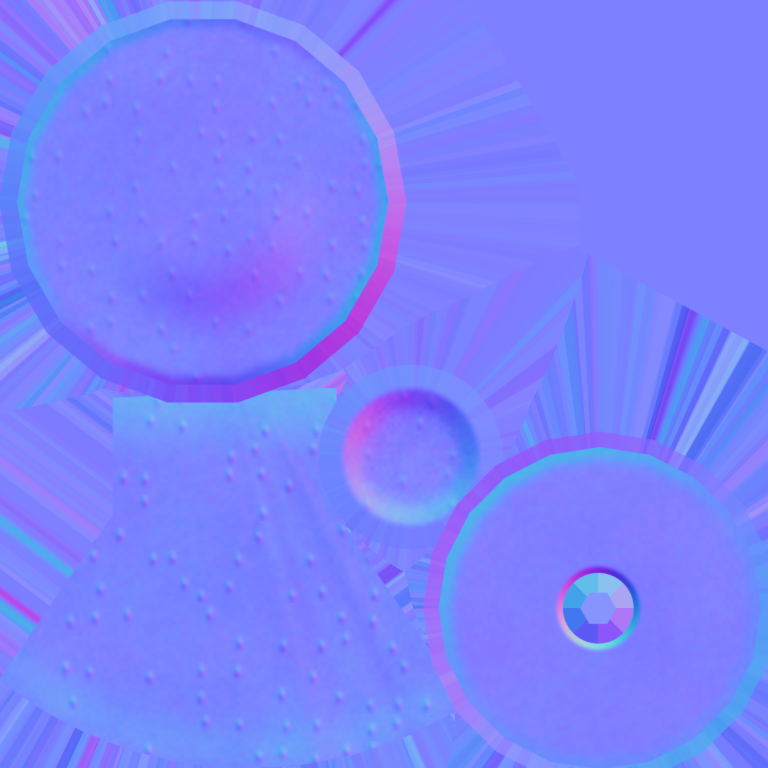
Write a three.js fragment shader that draws this texture map.

```glsl
// Tangent-space normal map of a prop: three bevelled discs, a faceted gem and a
// skirt-shaped panel, over padding streaks that run outward from each piece.
// Every part yields an xy surface tilt; the final tilt is encoded as a normal.
varying vec2 vUv;

float hash(vec2 p) {
  p = fract(p * vec2(123.34, 345.45));
  p += dot(p, p + 34.3);
  return fract(p.x * p.y);
}

vec2 hash2(vec2 p) { return vec2(hash(p), hash(p + 17.7)); }

// Smooth two-channel noise, centred on zero
vec2 noise2(vec2 p) {
  vec2 i = floor(p), f = fract(p);
  f = f * f * (3.0 - 2.0 * f);
  vec2 low = mix(hash2(i), hash2(i + vec2(1, 0)), f.x);
  vec2 high = mix(hash2(i + vec2(0, 1)), hash2(i + vec2(1, 1)), f.x);
  return mix(low, high, f.y) - 0.5;
}

float fill(float d) { return 1.0 - smoothstep(-0.0013, 0.0013, d); }
float band(float x, float centre, float width) {
  float k = (x - centre) / width;
  return exp(-k * k);
}
float angleOf(vec2 q) { return atan(q.y, q.x); }

// Radius measured to the sides of a regular polygon
float facetRadius(vec2 q, float sides) {
  float wedge = 6.28318 / sides;
  return length(q) * cos(mod(angleOf(q), wedge) - wedge * 0.5) / cos(wedge * 0.25);
}

// Random tilt held constant along each streak, mostly faint
vec2 streakCell(float i, float seed) {
  vec2 h = hash2(vec2(i, seed));
  return (h - 0.5) * (0.15 + pow(hash(vec2(i + 5.3, seed)), 4.0));
}
vec2 streaks(float s, float seed) {
  float i = floor(s), j = floor(s * 2.7);
  vec2 wide = mix(streakCell(i, seed), streakCell(i + 1.0, seed), smoothstep(0.8, 1.0, fract(s)));
  vec2 thin = mix(streakCell(j, seed + 3.0), streakCell(j + 1.0, seed + 3.0), smoothstep(0.7, 1.0, fract(s * 2.7)));
  return wide + 0.7 * thin;
}

// Scattered raised drops
vec2 droplets(vec2 p) {
  vec2 g = p * 28.0, cell = floor(g);
  vec2 q = fract(g) - 0.5 - 0.5 * (hash2(cell) - 0.5);
  q.y *= 0.7;
  return q * exp(-dot(q, q) * 60.0) * step(0.55, hash(cell + 7.0)) * 3.5;
}

void main() {
  vec2 p = vUv;
  vec2 bigQ = p - vec2(0.264, 0.737), smallQ = p - vec2(0.535, 0.405);
  vec2 rightQ = p - vec2(0.781, 0.208), gemQ = p - vec2(0.779, 0.208);
  vec2 skirtQ = p - vec2(0.326, 0.52);
  vec2 bigDir = normalize(bigQ), smallDir = normalize(smallQ);
  vec2 rightDir = normalize(rightQ), gemDir = normalize(gemQ + 0.00001);
  float bigR = facetRadius(bigQ, 18.0), smallR = length(smallQ);
  float rightR = facetRadius(rightQ, 20.0), gemR = length(gemQ);
  vec2 surface = (noise2(p * 190.0) + noise2(p * 95.0)) * 0.05 + noise2(p * 13.0) * 0.09;

  // Skirt outline: flared sides, slanted top, round hem
  float flare = max(0.33 - p.y, 0.0) * 0.69;
  float sides = max(0.147 - flare - p.x, p.x - 0.438 - flare) * 0.82;
  float hem = length(skirtQ) - 0.52;
  float skirtD = max(max(sides, hem), p.y - 0.482 - 0.045 * (p.x - 0.147));

  // Padding: each point takes the streaks of its nearest piece
  float bigD = bigR - 0.262, smallD = smallR - 0.12, rightD = rightR - 0.228;
  float nearest = min(min(bigD, smallD), min(rightD, skirtD));
  float bigA = angleOf(bigQ), rightA = angleOf(rightQ);
  vec2 tilt;
  if (nearest == bigD) {
    tilt = streaks(bigA * 17.0, 1.0) * mix(0.3, 1.1, smoothstep(-0.1, 0.6, -bigDir.x));
    tilt += vec2(0.05, -0.45) * band(bigA, 0.82, 0.016);
  } else if (nearest == smallD) {
    tilt = streaks(angleOf(smallQ) * 9.0, 2.0) * 0.3;
  } else if (nearest == rightD) {
    tilt = streaks(rightA * 15.0, 4.0) * 0.75 + vec2(-0.07, 0.04);
    tilt += vec2(0.1, -0.5) * band(rightA, 1.265, 0.018) + vec2(-0.12, 0.15) * band(rightA, 1.19, 0.04);
  } else if (hem > 0.0) {
    tilt = streaks(angleOf(skirtQ) * 45.0, 6.0) * 0.6 + vec2(-0.07, 0.06);
  } else {
    float left = step(p.x, 0.29);
    float across = dot(p, vec2(mix(-0.6, 0.6, left), 0.8));
    tilt = streaks(across * 55.0, 8.0) * mix(0.9, 0.45, left);
    tilt += left * (vec2(-0.5, 0.5) * (band(across, 0.258, 0.006) + band(across, 0.169, 0.007))
      + vec2(0.65, -0.5) * band(across, 0.184, 0.005) + vec2(0.2, -0.1) * band(across, 0.321, 0.006));
  }
  float flatEdge = min(0.612 + 0.593 * (1.0 - p.y), 0.755);
  float flatD = max(flatEdge - p.x, 0.675 - 0.54 * (p.x - 0.755) - p.y);
  tilt = mix(tilt, vec2(0.0), fill(flatD));

  // Skirt: lit top, soft hem, folds on the right
  vec2 skirt = surface + droplets(p) + vec2(-0.12, 0.34) * smoothstep(0.39, 0.49, p.y);
  skirt += vec2(-0.06, 0.14) * band(hem, -0.025, 0.03) + vec2(-0.03, 0.02);
  skirt += noise2(vec2(angleOf(p - vec2(0.27, 0.62)) * 22.0, p.y * 3.0)) * 0.16 * smoothstep(0.2, 0.5, p.x);
  tilt = mix(tilt, skirt, fill(skirtD));

  // Small disc: pale collar around a dished face
  vec2 collar = smallDir * 0.07 + vec2(-0.07, 0.05) + streaks(angleOf(smallQ) * 9.0, 2.0) * 0.12;
  tilt = mix(tilt, collar, fill(smallD));
  vec2 dish = surface * 1.5 + droplets(p) * 0.6 - smallDir * 0.48 * band(smallR, 0.078, 0.019);
  dish += vec2(0.2, -0.12) * band(length(smallQ - vec2(-0.06, 0.035)), 0.0, 0.04);
  tilt = mix(tilt, dish, 1.0 - smoothstep(0.083, 0.096, smallR));

  // Big disc: bevel turns pink to magenta at the lower right
  float lit = max(dot(bigDir, vec2(0.85, -0.52)), 0.0);
  vec2 bevel = bigDir * mix(0.25, 0.72, lit * lit) - vec2(0.0, 0.28) * pow(lit, 4.0);
  bevel += streaks(bigA * 17.0, 1.0) * 0.2;
  tilt = mix(tilt, bevel, fill(bigD));
  vec2 face = surface + droplets(p + 0.3) * 0.6;
  face += bigDir * 0.3 * band(bigR, 0.125, 0.04) * max(dot(bigDir, vec2(0.5, -0.86)), 0.0);
  vec2 lip = vec2(-0.6, 0.35) * lit + vec2(-0.5, 0.42) * max(dot(bigDir, vec2(-0.8, 0.6)), 0.0);
  lip += vec2(0.15, -0.65) * pow(max(-bigDir.y, 0.0), 4.0) - vec2(0.0, 0.35) * pow(max(bigDir.y, 0.0), 3.0);
  face += lip * band(bigR, 0.237, 0.011);
  tilt = mix(tilt, face, fill(bigR - 0.239));

  // Right disc: purple outer bevel and cyan inner lip
  vec2 rim = vec2(0.15, -0.3) * max(dot(rightDir, vec2(-0.7, 0.7)), 0.0) + streaks(rightA * 15.0, 4.0) * 0.25;
  rim += vec2(0.22, 0.06) * max(dot(rightDir, vec2(-0.8, -0.6)), 0.0);
  rim += vec2(-0.4, 0.3) * max(dot(rightDir, vec2(0.7, -0.7)), 0.0);
  tilt = mix(tilt, rim, fill(rightD));
  float upperLeft = max(dot(rightDir, vec2(-0.6, 0.8)), 0.0);
  vec2 plate = surface * 0.8 + vec2(0.02, -0.02);
  plate += (vec2(-0.38, 0.42) * upperLeft + vec2(-0.15, 0.1)) * band(rightR, 0.205, 0.014);
  tilt = mix(tilt, plate, fill(rightR - 0.208));

  // Gem: dark socket, angled facets, flat table
  tilt = mix(tilt, -gemDir * 1.1, band(gemR, 0.049, 0.005));
  float facetA = (floor(angleOf(gemQ) / 0.785) + 0.5) * 0.785;
  vec2 facet = vec2(cos(facetA), sin(facetA)) * 0.5 + vec2(-0.08, 0.12);
  tilt = mix(tilt, facet, fill(gemR - 0.046));
  tilt = mix(tilt, vec2(0.06, 0.16), fill(facetRadius(gemQ, 6.0) - 0.021));

  gl_FragColor = vec4(0.5 + 0.5 * normalize(vec3(tilt + vec2(-0.012, 0.008), 1.0)), 1.0);
}
```
